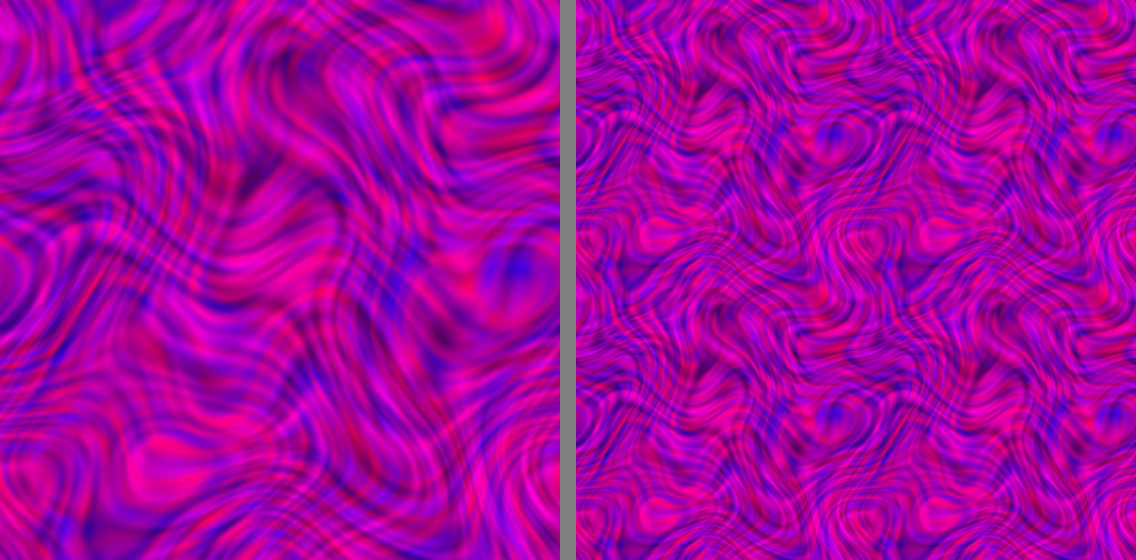
Left: one tile. Right: repeated 2 by 2.
Reproduce this background procedurally as a Shadertoy shader.

```glsl
// Woven magenta and violet silk: soft curved streaks that cross each other.
// Long thin cells of wrapping gradient noise are bent by a slow noise warp;
// red and blue share the warp but take their streaks from separate seeds.

const float TAU = 6.2831853;
const float WARP_CELLS = 3.0;
const float WARP_AMOUNT = 0.40;
const vec2 MEAN_RED_BLUE = vec2(0.65, 0.63);
const vec2 CONTRAST_RED_BLUE = vec2(0.36, 0.25);

// Integer hash of a lattice cell, from 0 to 1
float hashCell(vec2 cell, float seed) {
    uvec3 k = uvec3(cell, seed) * uvec3(1597u, 7919u, 3643u);
    uint h = k.x ^ (k.y << 8) ^ (k.z << 16);
    h += k.x * 31u + k.y * 17u + k.z;
    h = (h ^ (h >> 15)) * 73244475u;
    h = (h ^ (h >> 13)) * 73244475u;
    h ^= h >> 16;
    return float(h & 65535u) / 65536.0;
}

// Slope of one lattice corner, wrapped to the period
float cornerSlope(vec2 cell, vec2 offset, vec2 period, float seed) {
    float angle = TAU * hashCell(mod(cell, period), seed);
    return dot(vec2(cos(angle), sin(angle)), offset);
}

// Gradient noise that repeats once per unit of p, with whole cell counts
float tileNoise(vec2 p, vec2 cells, float seed) {
    vec2 q = p * cells;
    vec2 i = floor(q);
    vec2 f = q - i;
    vec2 s = f * f * f * (f * (f * 6.0 - 15.0) + 10.0);
    vec2 e = vec2(1.0, 0.0);
    float a = cornerSlope(i, f, cells, seed);
    float b = cornerSlope(i + e.xy, f - e.xy, cells, seed);
    float c = cornerSlope(i + e.yx, f - e.yx, cells, seed);
    float d = cornerSlope(i + e.xx, f - e.xx, cells, seed);
    return mix(mix(a, b, s.x), mix(c, d, s.x), s.y);
}

// Slow bend that turns straight streaks into arcs
vec2 bend(vec2 p, float seed) {
    vec2 cells = vec2(WARP_CELLS);
    vec2 shift = vec2(tileNoise(p, cells, seed), tileNoise(p, cells, seed + 1.0));
    return p + WARP_AMOUNT * shift;
}

// Upright and level streaks, plus finer threads of both directions
float weave(vec2 p, vec2 q, float seed) {
    float broad = tileNoise(p, vec2(25.0, 6.0), seed)
                + tileNoise(q, vec2(6.0, 25.0), seed + 1.0);
    float fine = tileNoise(p, vec2(43.0, 9.0), seed + 2.0)
               + tileNoise(q, vec2(9.0, 43.0), seed + 3.0);
    return broad + 0.75 * fine;
}

void mainImage(out vec4 fragColor, in vec2 fragCoord) {
    vec2 uv = fragCoord / iResolution.xy;
    vec2 upright = bend(uv, 3.0);
    vec2 level = bend(uv, 11.0);

    vec2 streaks = vec2(weave(upright, level, 21.0), weave(upright, level, 41.0));
    vec2 redBlue = MEAN_RED_BLUE + CONTRAST_RED_BLUE * streaks;
    redBlue = clamp(redBlue, vec2(0.2, 0.35), vec2(0.96, 0.95));

    fragColor = vec4(redBlue.x, 0.0, redBlue.y, 1.0);
}
```
